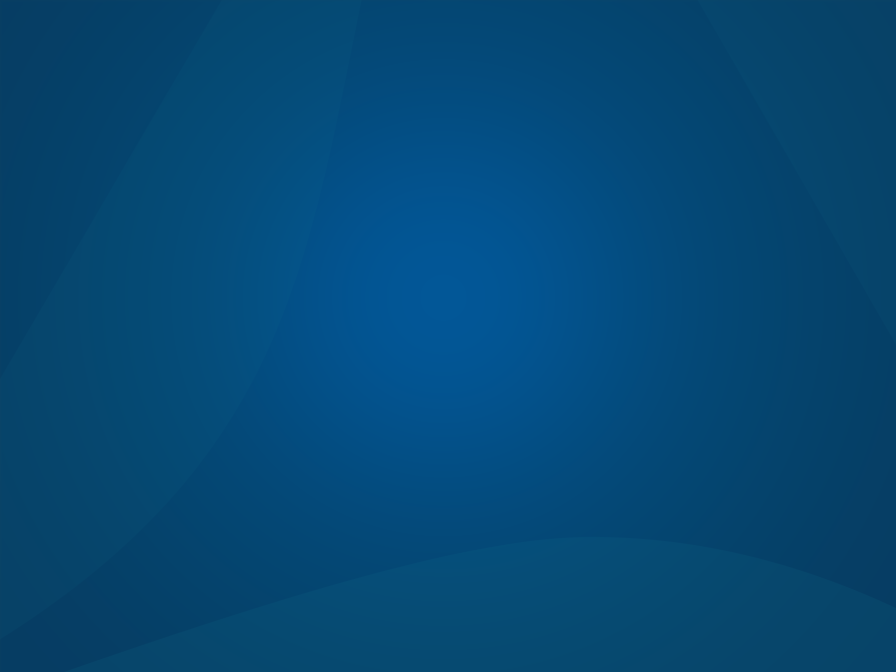
Give the GLSL for this background, as a Shadertoy shader.

```glsl
// Deep blue backdrop: a soft central glow under faint, curved translucent panels.

#define GLOW_CENTER vec2(0.66, 0.557)
#define GLOW_RADIUS 0.34
#define CORE_COLOR vec3(0.008, 0.340, 0.592)
#define EDGE_COLOR vec3(0.018, 0.262, 0.418)
#define SHADE_COLOR vec3(0.024, 0.238, 0.388)
#define PANEL_TINT vec3(0.060, 0.460, 0.560)
#define SWOOSH_ALPHA 0.085
#define HILL_ALPHA 0.135
#define CORNER_ALPHA 0.075
#define RIM_ALPHA 0.10

// Smooth coverage: 1 where d is positive, blended over about one pixel.
float cover(float d) {
    float width = 0.75 / iResolution.y;
    return smoothstep(-width, width, d);
}

// Signed side of the line through a and b; positive to the right of a to b.
float lineSide(vec2 p, vec2 a, vec2 b) {
    vec2 along = normalize(b - a);
    return dot(p - a, vec2(along.y, -along.x));
}

// Radial glow that sinks into a darker shade far from its centre.
vec3 glow(vec2 p) {
    float r = length(p - GLOW_CENTER);
    vec3 base = mix(EDGE_COLOR, SHADE_COLOR, smoothstep(0.42, 0.85, r));
    return mix(base, CORE_COLOR, exp(-r * r / (GLOW_RADIUS * GLOW_RADIUS)));
}

// Band between a straight left edge and a sweeping right edge.
float swoosh(vec2 p) {
    float drop = max(1.0 - p.y, 0.0);
    float rightEdge = 0.538 - 0.2 * drop - 0.42 * pow(drop, 3.8);
    float slope = 0.2 + 1.596 * pow(drop, 2.8);
    float inner = (rightEdge - p.x) / sqrt(1.0 + slope * slope);
    float outer = lineSide(p, vec2(0.0, 0.436), vec2(0.33, 1.0));
    return cover(min(inner, outer));
}

// Low hill: steeper on the right, flattening into a long slope on the left.
float hill(vec2 p) {
    float d = p.x - 0.88;
    float fall = d > 0.0 ? 0.515 * d * d : 0.9 * d * d / (1.0 - 2.24 * d);
    return cover(0.201 - fall - p.y);
}

// Wedge across the upper right corner.
float cornerWedge(vec2 p) {
    return cover(-lineSide(p, vec2(1.038, 1.0), vec2(1.333, 0.488)));
}

void mainImage(out vec4 fragColor, in vec2 fragCoord) {
    vec2 uv = fragCoord / iResolution.xy;
    vec2 p = uv * vec2(4.0 / 3.0, 1.0);

    vec3 color = glow(p);

    // Translucent panels
    color = mix(color, PANEL_TINT, SWOOSH_ALPHA * swoosh(p));
    color = mix(color, PANEL_TINT, HILL_ALPHA * hill(p));
    color = mix(color, PANEL_TINT, CORNER_ALPHA * cornerWedge(p));

    // Thin muted rim along the top and left
    float rim = 1.0 - smoothstep(0.0, 0.004, min(p.x, 1.0 - p.y));
    color = mix(color, vec3(0.12, 0.28, 0.36), RIM_ALPHA * rim);

    fragColor = vec4(color, 1.0);
}
```
